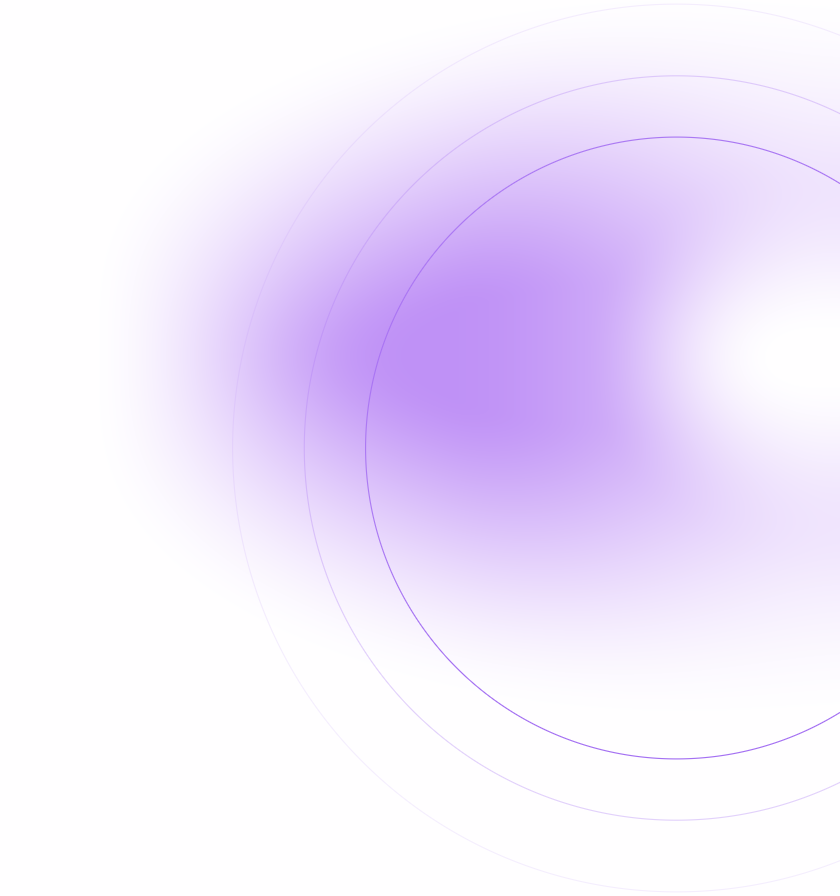
Reproduce this background procedurally as a WebGL 2 fragment shader.

```glsl
#version 300 es
precision highp float;
// Soft violet glow on white: a blurred ellipse that pales to the right and is
// hollowed by a smaller blurred ellipse. Three thin concentric rings lie on top,
// fading outwards. Lengths are in units of the canvas height.

uniform vec2 u_resolution;
out vec4 fragColor;

// Approximate signed distance to an axis-aligned ellipse.
float ellipseDistance(vec2 p, vec2 radii) {
    float k = length(p / radii);
    return (k - 1.0) * k / max(length(p / (radii * radii)), 1e-4);
}

// Ellipse with a wide soft edge: 1 inside, 0 outside.
float softEllipse(vec2 p, vec2 radii, float blur) {
    return 1.0 - smoothstep(-blur, blur, ellipseDistance(p, radii));
}

// Antialiased circle outline that keeps its weight when thinner than a pixel.
float ring(vec2 p, float radius, float width, float pixel) {
    float edge = 0.5 + (0.5 * width - abs(length(p) - radius)) / pixel;
    return clamp(edge, 0.0, min(1.0, width / pixel));
}

void main() {
    float pixel = 1.0 / u_resolution.y;
    vec2 p = gl_FragCoord.xy * pixel;
    // Keep the composition anchored across the width at other aspect ratios.
    p.x += 0.5 * (0.9375 - u_resolution.x * pixel);

    // Glow with its paler right side and bright hollow
    float glow = softEllipse(p - vec2(0.833, 0.603), vec2(0.56, 0.241), 0.182);
    glow *= mix(1.0, 0.39, smoothstep(0.50, 0.93, p.x));
    glow *= 1.0 - softEllipse(p - vec2(0.931, 0.601), vec2(0.169, 0.124), 0.11);

    vec3 white = vec3(1.0, 0.998, 1.0);
    vec3 violet = vec3(0.75, 0.57, 0.965);
    vec3 color = mix(white, violet, glow);

    // Rings, each fainter than the one inside it
    vec2 fromCenter = p - vec2(0.755, 0.5);
    vec3 radii = vec3(0.347, 0.4154, 0.4954);
    vec3 strength = vec3(0.85, 0.27, 0.10);
    vec3 lineColor = vec3(0.58, 0.34, 0.94);
    for (int i = 0; i < 3; i++) {
        float line = ring(fromCenter, radii[i], 0.0013, pixel);
        color = mix(color, lineColor, line * strength[i] * (1.0 - 0.4 * glow));
    }

    fragColor = vec4(color, 1.0);
}
```
